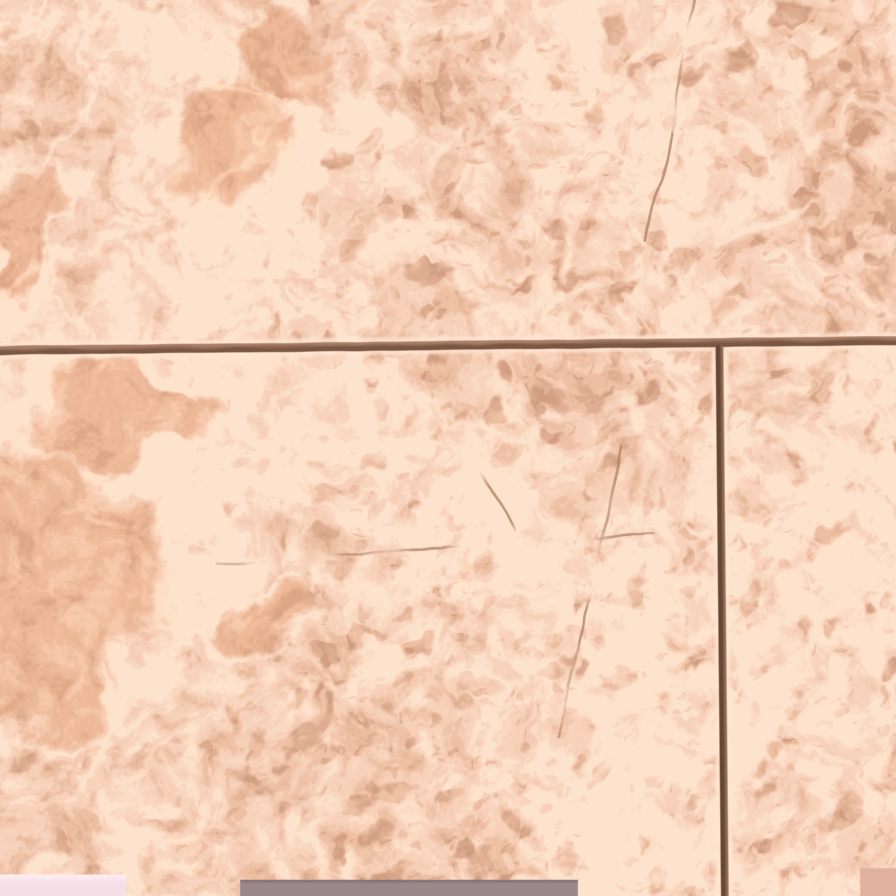
This texture is drawn by a Shadertoy shader. Its source:

```glsl
float hash(vec2 p) {
    vec3 q = fract(p.xyx * vec3(.1031, .1030, .0973));
    q += dot(q, q.yzx + 33.33);
    return fract((q.x + q.y) * q.z);
}

float noise(vec2 p) {
    vec2 i = floor(p), f = fract(p);
    f = f * f * (3. - 2. * f);
    return mix(mix(hash(i), hash(i + vec2(1, 0)), f.x),
               mix(hash(i + vec2(0, 1)), hash(i + 1.), f.x), f.y);
}

float fbm(vec2 p) {
    float sum = 0., amp = .52;
    for (int i = 0; i < 5; i++) {
        sum += amp * noise(p);
        p = mat2(1.6, 1.2, -1.2, 1.6) * p + 17.3;
        amp *= .5;
    }
    return sum;
}

// Randomly sized and tilted ovals, one candidate per cell
float spots(vec2 p, float density) {
    float cover = 0.;
    for (int j = -1; j <= 1; j++)
    for (int i = -1; i <= 1; i++) {
        vec2 id = floor(p) + vec2(i, j);
        vec2 o = p - id - vec2(hash(id + 3.1), hash(id + 8.7));
        float tilt = .7 + 2. * (hash(id + 21.4) - .5);
        o = mat2(cos(tilt), -sin(tilt), sin(tilt), cos(tilt)) * o;
        float size = mix(.13, .42, pow(hash(id + 5.9), 2.));
        float d = length(o * vec2(.75, 1.3)) - size;
        float depth = step(hash(id + 14.2), density) * mix(.45, 1., hash(id + 31.6));
        cover = max(cover, depth * (1. - smoothstep(-.09, .09, d)));
    }
    return cover;
}

float segment(vec2 p, vec2 a, vec2 b) {
    vec2 ab = b - a;
    return length(p - a - ab * clamp(dot(p - a, ab) / dot(ab, ab), 0., 1.));
}

float box(vec2 p, vec2 low, vec2 high) {
    vec2 d = max(low - p, p - high);
    return max(d.x, d.y);
}

vec3 stoneColor(float tone) {
    vec3 c = mix(vec3(.82, .62, .51), vec3(.87, .68, .57), smoothstep(-.15, .08, tone));
    c = mix(c, vec3(.93, .75, .64), smoothstep(.08, .30, tone));
    c = mix(c, vec3(.97, .82, .73), smoothstep(.30, .55, tone));
    return mix(c, vec3(.995, .89, .80), smoothstep(.55, .85, tone));
}

void mainImage(out vec4 fragColor, in vec2 fragCoord) {
    vec2 p = fragCoord / iResolution.xy;
    float px = 1. / min(iResolution.x, iResolution.y);

    // Joints split the wall into three slabs
    float jointY = mix(.609, .620, p.x) + .001 * (noise(p.xx * 25.) - .5);
    float jointX = mix(.809, .803, p.y / .61);
    float across = abs(p.y - jointY) - .005;
    float down = max(abs(p.x - jointX) - .0043, p.y - jointY);
    float slab = p.y > jointY ? 0. : p.x < jointX ? 1. : 2.;
    vec2 q = p + slab * vec2(7.3, 3.7);

    // Mottling, pits and pale pebbles
    vec2 warp = vec2(fbm(q * 14.), fbm(q * 14. + 40.)) - .5;
    vec2 fine = vec2(noise(q * 95.), noise(q * 95. + 60.)) - .5;
    float grain = fbm(q * 48. + warp * 4.);
    float pitted = mix(.5, 1., smoothstep(.1, .5, p.x));
    vec2 rough = q + warp * .035 + fine * .011;
    float tone = .66 + 1.1 * (fbm(q * 6. + warp * 1.5) - .5) + 1.2 * (grain - .5);
    tone += .22 * spots(rough * 19. + 50., .45);
    tone -= .55 * pitted * spots(rough * 25., .52);
    tone -= .36 * pitted * spots(rough * 54. + 90., .45);

    // Smooth clay patches with pale rims
    vec4 patches[7] = vec4[7](
        vec4(.06, .37, .13, .14), vec4(.26, .85, .065, .055), vec4(.02, .74, .045, .07),
        vec4(.33, .93, .055, .045), vec4(.15, .54, .10, .04), vec4(.05, .22, .07, .03),
        vec4(.30, .31, .06, .035));
    float clay = 0., rim = 0.;
    for (int i = 0; i < 7; i++) {
        float d = length((p + warp * .11 - patches[i].xy) / patches[i].zw);
        clay = max(clay, 1. - smoothstep(.82, 1.12, d));
        rim = max(rim, exp(-pow((d - 1.18) * 8., 2.)));
    }
    tone = mix(tone, .22 + .7 * (grain - .5), clay * .8);
    tone += rim * .22 * (1. - clay);

    // Bleached zones and upper left veins
    float bleach = exp(-dot((p - vec2(.18, .69)) / .07, (p - vec2(.18, .69)) / .07));
    bleach += .5 * exp(-pow((p.x - mix(.66, .77, p.y)) / .035, 2.));
    float vein = exp(-pow((fbm(q * 7. + 30.) - .5) * 60., 2.));
    vein *= smoothstep(.45, .25, p.x) * smoothstep(.6, .7, p.y);
    tone += .3 * bleach + .32 * vein;
    vec3 color = stoneColor(tone + .12 * (noise(q * 260.) - .5));
    color = mix(color, color * vec3(1., .965, .93), clay);

    // Hairline cracks
    vec4 cracks[5] = vec4[5](
        vec4(.776, 1.01, .752, .85), vec4(.752, .85, .718, .73), vec4(.692, .50, .625, .18),
        vec4(.24, .372, .73, .406), vec4(.535, .47, .575, .41));
    for (int i = 0; i < 5; i++) {
        float d = segment(p + warp * .012, cracks[i].xy, cracks[i].zw);
        float line = 1. - smoothstep(.0006, .0012 + px, d);
        color = mix(color, vec3(.70, .52, .41), line * smoothstep(.15, .65, noise(p * 23.)) * .8);
    }

    // Pale lips and shaded joint grooves
    float groove = min(across, down);
    color = mix(color, vec3(1., .90, .82), .75 * (1. - smoothstep(.002, .007, groove)));
    vec3 acrossColor = mix(vec3(.48, .34, .26), vec3(.66, .50, .41),
        smoothstep(-.002, .004, p.y - jointY + .003 * (noise(p * vec2(30, 200)) - .5)));
    vec3 downColor = mix(vec3(.40, .28, .21), vec3(.60, .45, .36), smoothstep(-.001, .004, p.x - jointX));
    color = mix(color, across < down ? acrossColor : downColor, 1. - smoothstep(-px, px, groove));

    // Plates along the bottom edge
    float white = box(p, vec2(-.1, -.1), vec2(.141, .024));
    float gray = box(p, vec2(.268, -.1), vec2(.645, .018));
    float pink = box(p, vec2(.96, -.1), vec2(1.1, .031));
    color = mix(color, vec3(.96, .88, .91) + .05 * smoothstep(.015, .024, p.y), 1. - smoothstep(-px, px, white));
    color = mix(color, vec3(.60, .53, .54) - .10 * smoothstep(.013, .018, p.y), 1. - smoothstep(-px, px, gray));
    color = mix(color, vec3(.88, .70, .62), 1. - smoothstep(-px, px, pink));
    fragColor = vec4(color, 1.);
}
```
